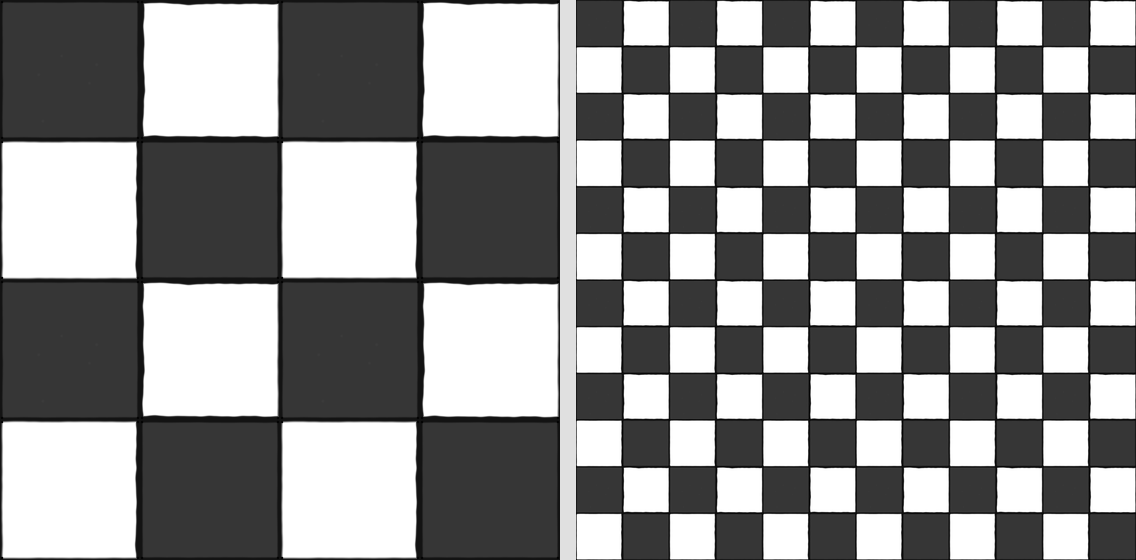
Left, the tile; right, the same tile 3 across and 3 down.
Write a three.js fragment shader that draws this pattern.

```glsl
// Checkerboard of charcoal and white squares with hand-inked, uneven black outlines.
// Each square inks the two nearest of its own edges, with a reach wobbled by wrapping
// gradient noise; small beads mark the crossings and faint specks dust some squares.
varying vec2 vUv;

const float CELLS = 4.0;             // squares across and down (even, so it tiles)
const vec3 WHITE = vec3(1.0);
const vec3 CHARCOAL = vec3(0.212);
const vec3 INK = vec3(0.075);
const vec3 BEAD = vec3(0.015);

// Lengths in canvas units
const float REACH_THICK = 0.0066;    // ink over white, heavy edges
const float REACH_THIN = 0.0034;     // ink over white, light edges
const float REACH_DARK = 0.0046;     // ink over charcoal
const float FRINGE_THICK = 0.0036;   // softness of each kind of edge
const float FRINGE_THIN = 0.0054;
const float FRINGE_DARK = 0.0040;
const float WOBBLE_THICK = 0.0050;
const float WOBBLE_THIN = 0.0014;
const float WOBBLE_DARK = 0.0012;
const float BEAD_OFFSET = 0.0036;
const float BEAD_RADIUS = 0.0022;

const float WAVE_FREQ = 4.0;         // slow swells per square
const float NICK_FREQ = 13.0;        // fine nicks per square
const float EDGE_VARIATION = 0.0010; // width change between repeats
const int SPECKS = 5;
const float SPECK_RADIUS = 0.016;    // in squares
const float SPECK_LIGHT = 0.022;

float hash(vec2 p) {
  vec3 q = fract(vec3(p.xyx) * 0.1031);
  q += dot(q, q.yzx + 33.33);
  return fract((q.x + q.y) * q.z);
}

// One-dimensional gradient noise that wraps after a whole period, about -0.5 to 0.5
float gradientNoise(float x, float period, float seed) {
  float i = floor(x);
  float f = x - i;
  float slopeA = hash(vec2(mod(i, period), seed)) * 2.0 - 1.0;
  float slopeB = hash(vec2(mod(i + 1.0, period), seed)) * 2.0 - 1.0;
  float blend = f * f * f * (f * (f * 6.0 - 15.0) + 10.0);
  return mix(slopeA * f, slopeB * (f - 1.0), blend);
}

float roughness(float along, float seed) {
  return gradientNoise(along * WAVE_FREQ, WAVE_FREQ, seed)
       + 0.4 * gradientNoise(along * NICK_FREQ, NICK_FREQ, seed + 7.0);
}

// Ink coverage at a distance from one edge of a square
float edgeInk(float dist, float along, float seed, float cellSeed, float dark, float thick) {
  float reach = mix(mix(REACH_THIN, REACH_THICK, thick), REACH_DARK, dark);
  float wobble = mix(mix(WOBBLE_THIN, WOBBLE_THICK, thick), WOBBLE_DARK, dark);
  float fringe = mix(mix(FRINGE_THIN, FRINGE_THICK, thick), FRINGE_DARK, dark);
  reach += wobble * roughness(along, seed);
  reach += EDGE_VARIATION * (hash(vec2(cellSeed, seed)) - 0.5) * (1.0 - dark);
  return 1.0 - smoothstep(reach - 0.5 * fringe, reach + 0.5 * fringe, dist);
}

// Faint dust scattered over one square
float specks(vec2 local) {
  float light = 0.0;
  for (int i = 0; i < SPECKS; i++) {
    float id = float(i);
    vec2 spot = 0.1 + 0.8 * vec2(hash(vec2(id, 3.0)), hash(vec2(id, 19.0)));
    light = max(light, 1.0 - smoothstep(0.0, SPECK_RADIUS, length(local - spot)));
  }
  return light;
}

void main() {
  vec2 grid = vUv * CELLS;
  vec2 cell = mod(floor(grid), CELLS);
  vec2 local = fract(grid);
  vec2 side = step(0.5, local);
  vec2 dist = min(local, 1.0 - local) / CELLS;
  float dark = mod(cell.x + cell.y, 2.0);

  // Squares
  vec3 charcoal = CHARCOAL + SPECK_LIGHT * specks(local) * mod(cell.y, 2.0);
  vec3 color = mix(WHITE, charcoal, dark);

  // Outlines: odd upright lines and odd columns carry the heavy strokes
  vec2 pair = mod(cell, 2.0);
  float seed = pair.x * 11.0 + pair.y * 23.0 + 1.0;
  float cellSeed = cell.x + cell.y * CELLS;
  float upright = edgeInk(dist.x, local.y, seed + side.x * 41.0, cellSeed, dark,
                          mod(cell.x + side.x, 2.0));
  float level = edgeInk(dist.y, local.x, seed + 83.0 + side.y * 41.0, cellSeed, dark, pair.x);
  color = mix(color, INK, max(upright, level));

  // Beads around each crossing
  float bead = length(dist - vec2(BEAD_OFFSET));
  color = mix(color, BEAD, 1.0 - smoothstep(0.5 * BEAD_RADIUS, 1.5 * BEAD_RADIUS, bead));

  gl_FragColor = vec4(color, 1.0);
}
```
